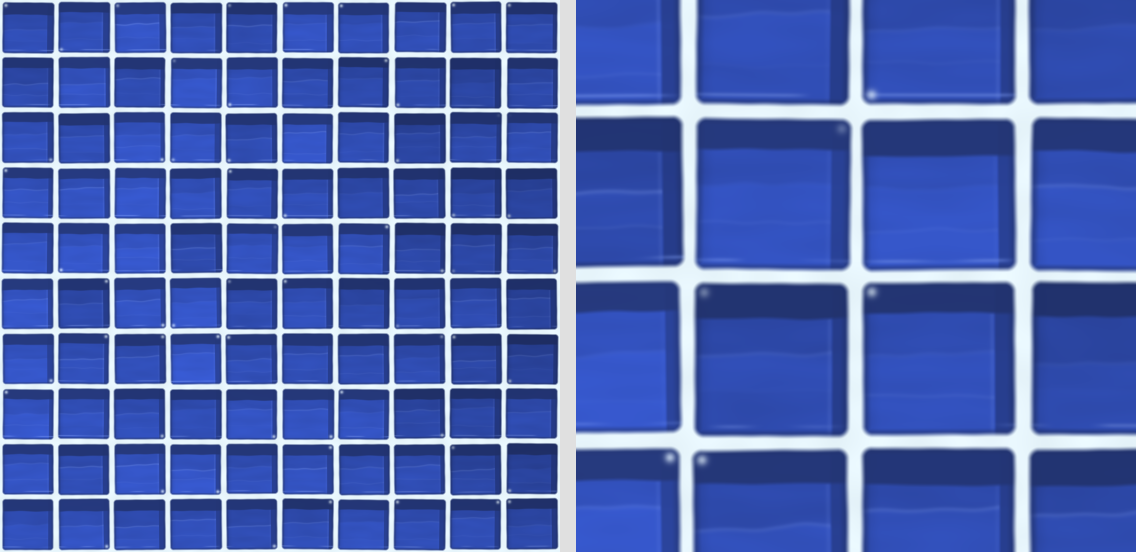
Left: the whole. Right: its middle third, enlarged.
Reproduce this pattern procedurally as a WebGL 1 fragment shader.

```glsl
precision highp float;

uniform vec2 u_resolution;

const vec2 TILE_COUNT = vec2(10.0);
const vec3 GROUT = vec3(0.91, 0.965, 0.99);
const vec3 NAVY = vec3(0.13, 0.195, 0.42);
const vec3 MID_BLUE = vec3(0.15, 0.24, 0.56);
const vec3 BRIGHT_BLUE = vec3(0.195, 0.315, 0.735);
const vec3 GLINT = vec3(0.42, 0.53, 0.86);

float hash(vec2 p, float seed) {
  vec3 q = fract(vec3(p.xyx + seed) * vec3(0.1031, 0.1030, 0.0973));
  q += dot(q, q.yzx + 33.33);
  return fract((q.x + q.y) * q.z);
}

vec2 latticeGradient(vec2 p) {
  float angle = 6.2832 * hash(p, 7.3);
  return vec2(cos(angle), sin(angle));
}

float gradientNoise(vec2 p) {
  vec2 i = floor(p);
  vec2 f = p - i;
  vec2 w = f * f * f * (f * (f * 6.0 - 15.0) + 10.0);
  vec2 e = vec2(1.0, 0.0);
  float a = dot(latticeGradient(i), f);
  float b = dot(latticeGradient(i + e.xy), f - e.xy);
  float c = dot(latticeGradient(i + e.yx), f - e.yx);
  float d = dot(latticeGradient(i + e.xx), f - e.xx);
  return mix(mix(a, b, w.x), mix(c, d, w.x), w.y);
}

float roundedBox(vec2 p, vec2 halfSize, float radius) {
  vec2 d = abs(p) - halfSize + radius;
  return length(max(d, 0.0)) + min(max(d.x, d.y), 0.0) - radius;
}

float band(float value, float edge, float softness) {
  return smoothstep(edge - softness, edge + softness, value);
}

float line(float value, float center, float width) {
  float d = (value - center) / width;
  return exp(-d * d);
}

// Signed variation from -1 to 1, fixed for each tile
float vary(vec2 id, float seed) {
  return hash(id, seed) * 2.0 - 1.0;
}

// q spans -1 to 1 across the tile
vec3 glassColor(vec2 q, vec2 id, float soft) {
  vec2 offset = id * 5.7;
  float wave = 0.07 * gradientNoise(q * vec2(1.6, 0.7) + offset);
  float topEdge = 0.56 + 0.05 * vary(id, 11.0) + wave * 0.5;
  float sideEdge = 0.78 + 0.05 * vary(id, 17.0);
  float midEdge = 0.08 + 0.16 * vary(id, 23.0) + wave + 0.03 * q.x;
  float lowEdge = -0.48 + 0.14 * vary(id, 29.0) - wave;

  // Stepped reflections on the face
  float glow = 0.60 + 0.12 * vary(id, 31.0);
  glow += 0.30 * band(-q.y, -midEdge, soft * 2.0);
  glow += 0.12 * vary(id, 37.0) * band(-q.y, -lowEdge, soft * 2.0);
  glow += 0.20 * gradientNoise(q * vec2(0.9, 3.5) + offset);
  glow -= 0.28 * band(-q.x, 0.86, 0.12);
  vec3 color = mix(MID_BLUE, BRIGHT_BLUE, clamp(glow, 0.0, 1.1));

  // Thin highlights along the steps
  float face = band(-q.x, -sideEdge, soft) * band(-q.y, -topEdge, soft);
  float streak = line(q.y, midEdge, 0.035) * (0.16 + 0.14 * vary(id, 41.0));
  streak += line(q.y, lowEdge, 0.03) * 0.12 * hash(id, 43.0);
  streak += line(q.x, sideEdge - 0.04, 0.03) * 0.18 * hash(id, 47.0);
  color = mix(color, GLINT, streak * face);

  // Shaded side and top seen through the glass
  float side = band(q.x, sideEdge, soft);
  color = mix(color, mix(NAVY, MID_BLUE, 0.75), side * 0.85);
  float top = band(q.y, topEdge, soft * 1.5);
  color = mix(color, mix(NAVY, MID_BLUE, 0.22 * hash(id, 53.0)), top * 0.92);

  // Dark rim, lower sheen and corner glints
  float rim = max(band(abs(q.x), 0.93, 0.05), band(abs(q.y), 0.94, 0.04));
  color = mix(color, NAVY, rim * 0.55);
  float sheen = line(q.y, -0.88, 0.03) * band(gradientNoise(q + offset), 0.1, 0.2);
  color = mix(color, GLINT, sheen * 0.45);
  vec2 corner = vec2(0.88 * sign(vary(id, 59.0)), 0.88 * sign(vary(id, 61.0)));
  float spot = line(length(q - corner), 0.0, 0.07) * band(hash(id, 67.0), 0.5, 0.1);
  color = mix(color, GROUT, spot * 0.6);

  float shade = 1.05 + 0.07 * vary(id, 71.0);
  shade -= 0.14 * smoothstep(3.0, 10.0, id.x);
  return color * shade;
}

void main() {
  vec2 grid = gl_FragCoord.xy / u_resolution * TILE_COUNT;
  vec2 id = floor(grid);
  float pixel = TILE_COUNT.y / u_resolution.y;

  // Slightly uneven hand-set placement
  vec2 p = fract(grid) - 0.5;
  p -= 0.010 * vec2(vary(id, 2.0), vary(id, 3.0));
  p += 0.012 * vary(id, 5.0) * vec2(-p.y, p.x);
  vec2 halfSize = 0.456 + 0.005 * vec2(vary(id, 83.0), vary(id, 89.0));
  float edge = roundedBox(p, halfSize, 0.055);
  edge += 0.004 * gradientNoise(grid * 6.0);

  vec3 glass = glassColor(p / halfSize, id, max(0.025, pixel));
  vec3 grout = GROUT + 0.04 * gradientNoise(grid * 4.0);
  float softness = max(0.021, pixel * 0.75);
  float coverage = 1.0 - band(edge, 0.0, softness);
  gl_FragColor = vec4(mix(grout, glass, coverage), 1.0);
}
```
